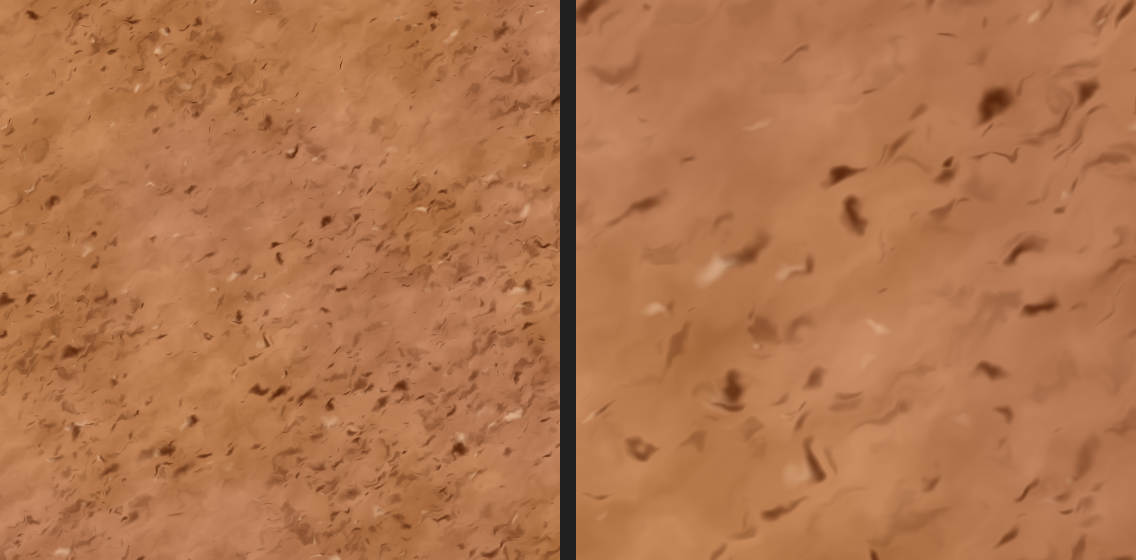
Left, the full canvas; right, a detail of the centre.
This texture is drawn by a Shadertoy shader. Its source:

```glsl
// Dry reddish-brown earth, softly lit, with slanting pits and pale chips.
// Smooth noise mottles the ground and sinks ragged hollows into it; three
// scales of jittered cells add warped ellipses, gathered in shared clusters.

const vec3 OCHRE = vec3(0.728, 0.484, 0.300);
const vec3 PINK  = vec3(0.738, 0.496, 0.350);
const vec3 PIT   = vec3(0.345, 0.145, 0.040);
const vec3 CHIP  = vec3(0.900, 0.740, 0.600);

const float SLANT = 0.62;          // mean direction of the pits, radians
const float SLANT_SPREAD = 0.80;
const float WARP = 0.014;          // raggedness of the outlines
const float BROAD = 0.085;         // contrast of the wide patches
const float MOTTLE = 0.130;        // contrast of the streaky ground
const float GRAIN = 0.022;         // contrast of the finest ground
const float HOLLOW = 0.42;         // depth of the ragged hollows
const float CLUSTER_SHADE = 0.028; // darkening of the rough areas
const vec2 CHIP_SHIFT = vec2(-0.24, -0.10);

float hash(vec2 p) {
    vec3 q = fract(vec3(p.xyx) * 0.1031);
    q += dot(q, q.yzx + 33.33);
    return fract((q.x + q.y) * q.z);
}

float noise(vec2 p) {
    vec2 i = floor(p), f = fract(p);
    f = f * f * (3.0 - 2.0 * f);
    return mix(mix(hash(i), hash(i + vec2(1, 0)), f.x),
               mix(hash(i + vec2(0, 1)), hash(i + vec2(1, 1)), f.x), f.y);
}

float fbm(vec2 p) {
    float sum = 0.0, gain = 0.57;
    for (int i = 0; i < 3; i++) {
        sum += gain * noise(p);
        p = mat2(0.8, 0.6, -0.6, 0.8) * p * 2.03 + 17.3;
        gain *= 0.5;
    }
    return sum;
}

// Coordinates along and across a direction
vec2 turn(vec2 p, float a) {
    float c = cos(a), s = sin(a);
    return vec2(c * p.x + s * p.y, c * p.y - s * p.x);
}

// Soft-edged ellipse, 1 at the centre
float blob(vec2 p, vec2 radii) {
    return 1.0 - smoothstep(0.1, 1.45, length(p / radii));
}

// Rough areas, where pits gather
float roughness(vec2 p) {
    return smoothstep(0.36, 0.66, fbm(p * 6.5 + 4.0));
}

// x: depth of the pits, y: brightness of the chips
vec2 scatter(vec2 p, float cells, float density, float chipShare, float seed) {
    vec2 q = p * cells, home = floor(q), result = vec2(0);
    for (int y = -1; y <= 1; y++)
    for (int x = -1; x <= 1; x++) {
        vec2 id = home + vec2(x, y), key = id + seed;
        vec2 centre = id + vec2(hash(key + 3.7), hash(key + 11.9));
        float rough = roughness(centre / cells);
        float present = step(hash(key + 23.1), density * (0.2 + 1.5 * rough));
        float size = mix(0.17, 0.36, hash(key + 31.3))
                   * mix(1.15, 0.80, centre.y / cells);
        float angle = SLANT + SLANT_SPREAD * (hash(key + 47.7) - 0.5);
        float slim = mix(0.32, 0.52, hash(key + 53.9));
        float depth = mix(0.22, 1.0, pow(hash(key + 61.1), 1.5));
        vec2 d = q - centre;
        float pit = blob(turn(d, angle), size * vec2(1.0, slim));
        result.x = max(result.x, pit * depth * present);

        // Chips catch the light beside a pit, or lie alone
        float lone = step(0.75, hash(key + 71.3));
        float lit = step(hash(key + 83.3), chipShare) * max(present, lone);
        float chip = blob(turn(d - CHIP_SHIFT, angle - 0.2),
                          size * vec2(0.75, 0.42));
        result.y = max(result.y, chip * lit * mix(0.3, 0.9, hash(key + 97.1)));
    }
    return result;
}

void mainImage(out vec4 fragColor, in vec2 fragCoord) {
    vec2 uv = fragCoord / iResolution.y;
    vec2 warped = uv + WARP * (vec2(fbm(uv * 42.0), fbm(uv * 42.0 + 40.0)) * 2.0 - 1.0);
    vec2 along = turn(warped, SLANT);
    float rough = roughness(uv);

    // Ground: broad patches, slanted streaks and soft grain
    float tint = smoothstep(0.28, 0.68, fbm(uv * 3.2 + 8.0));
    vec3 color = mix(OCHRE, PINK, tint);
    color += BROAD * (fbm(turn(uv, SLANT) * vec2(6.0, 11.0) + 21.0) - 0.5);
    color += MOTTLE * (fbm(along * vec2(19.0, 38.0)) - 0.5);
    color += GRAIN * (noise(along * vec2(70.0, 125.0)) - 0.5);
    color -= CLUSTER_SHADE * rough;

    // Pits and chips from coarse to fine, joined by ragged hollows
    float hollow = smoothstep(0.56, 0.84, fbm(along * vec2(34.0, 62.0) + 70.0));
    vec2 coarse = scatter(warped, 17.0, 0.36, 0.22, 5.0);
    vec2 middle = scatter(warped, 30.0, 0.46, 0.12, 140.0);
    vec2 fine = scatter(warped, 50.0, 0.36, 0.06, 310.0);
    float pits = max(coarse.x, max(middle.x * 0.85, fine.x * 0.45));
    pits = max(pits, hollow * HOLLOW * (0.25 + 0.75 * rough));
    float chips = max(coarse.y, max(middle.y * 0.75, fine.y * 0.50));
    color = mix(color, PIT, pits);
    color = mix(color, CHIP, chips * 0.85);

    fragColor = vec4(color, 1.0);
}
```
